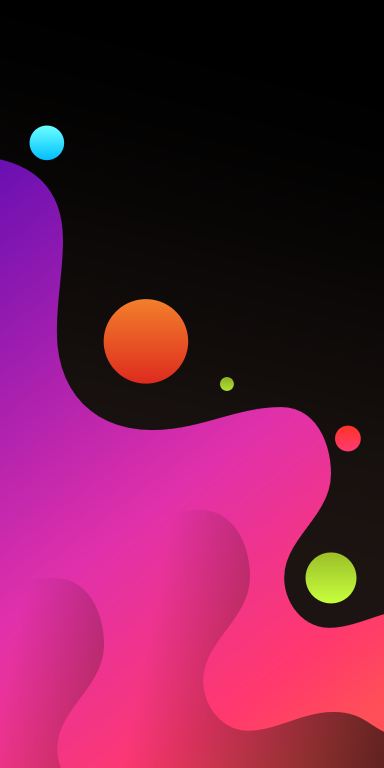
Reproduce this background procedurally as a WebGL 1 fragment shader.

```glsl
precision highp float;
// Wavy magenta blobs with shaded copies and glossy gradient discs on a near-black backdrop.

uniform vec2 u_resolution;

const int CURVE_STEPS = 14;

// Coverage of a shape from its signed distance, one pixel wide.
float coverage(float dist) {
  return clamp(0.5 - dist * u_resolution.x, 0.0, 1.0);
}

vec2 bezier(vec2 a, vec2 b, vec2 c, vec2 d, float t) {
  vec2 ab = mix(a, b, t), bc = mix(b, c, t), cd = mix(c, d, t);
  return mix(mix(ab, bc, t), mix(bc, cd, t), t);
}

// Adds one curve to an outline: x keeps the nearest distance,
// y flips sign each time the curve passes above p.
void addCurve(vec2 p, vec2 a, vec2 b, vec2 c, vec2 d, inout vec2 outline) {
  vec2 from = a;
  for (int i = 1; i <= CURVE_STEPS; i++) {
    vec2 to = bezier(a, b, c, d, float(i) / float(CURVE_STEPS));
    vec2 edge = to - from, rel = p - from;
    float along = clamp(dot(rel, edge) / dot(edge, edge), 0.0, 1.0);
    outline.x = min(outline.x, length(rel - edge * along));
    bool spans = (from.x <= p.x) != (to.x <= p.x);
    if (spans && edge.y * rel.x / edge.x < rel.y) outline.y = -outline.y;
    from = to;
  }
}

// Signed distance to the region below the wavy outline (y points down).
float waveDistance(vec2 p) {
  vec2 start = vec2(-0.02, 0.411);
  vec2 shoulder = vec2(0.164, 0.625);
  vec2 waist = vec2(0.148, 0.865);
  vec2 valley = vec2(0.396, 1.120);
  vec2 crest = vec2(0.732, 1.060);
  vec2 bulge = vec2(0.862, 1.234);
  vec2 neck = vec2(0.740, 1.505);
  vec2 hollow = vec2(0.857, 1.635);
  vec2 ridge = vec2(1.078, 1.586);
  vec2 tail = vec2(1.237, 1.648);

  vec2 outline = vec2(10.0, 1.0);
  addCurve(p, start, vec2(0.105, 0.432), vec2(0.164, 0.508), shoulder, outline);
  addCurve(p, shoulder, vec2(0.164, 0.703), vec2(0.148, 0.781), waist, outline);
  addCurve(p, waist, vec2(0.148, 1.021), vec2(0.245, 1.120), valley, outline);
  addCurve(p, valley, vec2(0.521, 1.120), vec2(0.615, 1.060), crest, outline);
  addCurve(p, crest, vec2(0.823, 1.060), vec2(0.862, 1.154), bulge, outline);
  addCurve(p, bulge, vec2(0.862, 1.344), vec2(0.740, 1.401), neck, outline);
  addCurve(p, neck, vec2(0.740, 1.570), vec2(0.789, 1.635), hollow, outline);
  addCurve(p, hollow, vec2(0.930, 1.635), vec2(1.0, 1.586), ridge, outline);
  addCurve(p, ridge, vec2(1.161, 1.586), vec2(1.172, 1.628), tail, outline);
  return outline.x * outline.y;
}

vec3 backdrop(vec2 p) {
  float glow = smoothstep(0.0, 1.5, p.y - 0.25 * p.x + 0.1);
  return vec3(0.11, 0.08, 0.07) * glow;
}

// Diagonal gradient from violet through magenta and pink to coral.
vec3 waveColor(vec2 p) {
  vec3 violet = vec3(0.42, 0.06, 0.70);
  vec3 magenta = vec3(0.88, 0.19, 0.67);
  vec3 pink = vec3(1.0, 0.22, 0.43);
  vec3 coral = vec3(1.0, 0.31, 0.34);
  float s = dot(p, vec2(0.61, 0.79));
  vec3 color = mix(violet, magenta, clamp((s - 0.34) / 0.946, 0.0, 1.0));
  color = mix(color, pink, clamp((s - 1.286) / 0.544, 0.0, 1.0));
  return mix(color, coral, clamp((s - 1.83) / 0.23, 0.0, 1.0));
}

// Darkens a shifted copy of the wave towards its right side.
vec3 shadeWave(vec3 color, vec2 p, vec2 shift) {
  vec2 local = p - shift;
  float shade = clamp(local.x + 0.19 * local.y - 0.86, 0.0, 0.75);
  return mix(color, vec3(0.08, 0.05, 0.02), shade * coverage(waveDistance(local)));
}

// Disc with a vertical gradient.
vec3 addDisc(vec3 color, vec2 p, vec2 center, float radius, vec3 top, vec3 bottom) {
  vec2 rel = p - center;
  vec3 fill = mix(top, bottom, clamp(0.5 + 0.5 * rel.y / radius, 0.0, 1.0));
  return mix(color, fill, coverage(length(rel) - radius));
}

void main() {
  // Canvas width is one unit, measured from the top left corner.
  vec2 p = vec2(gl_FragCoord.x, u_resolution.y - gl_FragCoord.y) / u_resolution.x;

  // Waves
  vec3 color = mix(backdrop(p), waveColor(p), coverage(waveDistance(p)));
  color = shadeWave(color, p, vec2(-0.211, 0.268));
  color = shadeWave(color, p, vec2(-0.591, 0.445));

  // Discs
  vec3 olive = vec3(0.61, 0.75, 0.16), lime = vec3(0.78, 1.0, 0.24);
  color = addDisc(color, p, vec2(0.122, 0.372), 0.045, vec3(0.42, 1.0, 1.0), vec3(0.0, 0.75, 1.0));
  color = addDisc(color, p, vec2(0.380, 0.889), 0.110, vec3(0.95, 0.50, 0.17), vec3(0.87, 0.17, 0.12));
  color = addDisc(color, p, vec2(0.591, 1.0), 0.018, olive * 0.92, lime * 0.88);
  color = addDisc(color, p, vec2(0.906, 1.142), 0.0335, vec3(1.0, 0.20, 0.15), vec3(1.0, 0.23, 0.45));
  color = addDisc(color, p, vec2(0.862, 1.505), 0.0663, olive, lime);

  gl_FragColor = vec4(color, 1.0);
}
```
